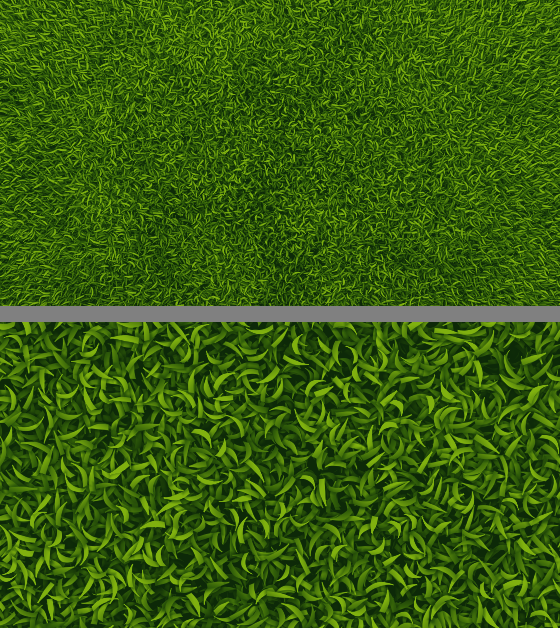
Top, the full canvas; bottom, a detail of the centre.
A Shadertoy shader for this texture:

```glsl
const vec3 DEEP_GREEN = vec3(0.05, 0.16, 0.03);
const vec3 MID_GREEN = vec3(0.19, 0.365, 0.035);
const vec3 LIME_GREEN = vec3(0.46, 0.65, 0.055);

// Lengths are fractions of the canvas height
const int LAYERS = 8;
const float CELL = 0.022;
const float HALF_LENGTH = 0.021;
const float HALF_WIDTH = 0.0030;
const float BEND = 0.007;
const float SHADOW_REACH = 0.005;
const float SHADOW_STRENGTH = 0.32;
const float FAN_CENTRE_Y = 0.43;
const float FAN_STRENGTH = 1.7;

// Tones run from 0 (deep) to 1 (lime)
const float GROUND_TONE = 0.06;
const float LOW_TONE = 0.15;
const float HIGH_TONE = 0.90;
const float TONE_SPREAD = 0.50;
const float TIP_LIGHT = 0.16;
const float EDGE_LIGHT = 0.08;
const float CONTRAST = 1.1;
const float PATCH_SCALE = 5.0;
const float PATCH_STRENGTH = 0.14;
const float TOP_LIGHT = 0.10;
const float TAU = 6.28319;

vec4 hash4(vec2 p) {
    vec4 h = fract(p.xyxy * vec4(0.1031, 0.1030, 0.0973, 0.1099));
    h += dot(h, h.wzxy + 33.33);
    return fract((h.xxyz + h.yzzw) * h.zywx);
}

vec2 direction(float angle) {
    return vec2(cos(angle), sin(angle));
}

float cornerSlope(vec2 corner, vec2 offset) {
    return dot(direction(TAU * hash4(corner + 71.0).x), offset);
}

float gradientNoise(vec2 p) {
    vec2 i = floor(p), f = p - i;
    vec2 u = f * f * f * (f * (f * 6.0 - 15.0) + 10.0);
    vec2 e = vec2(1.0, 0.0);
    float low = mix(cornerSlope(i, f), cornerSlope(i + e, f - e), u.x);
    float high = mix(cornerSlope(i + e.yx, f - e.yx),
                     cornerSlope(i + e.xx, f - e.xx), u.x);
    return mix(low, high, u.y);
}

// Paints one blade and its soft contact shadow over the tone below
float paintBlade(float tone, vec2 offset, vec2 radial, vec4 rnd,
                 float layerTone, float pixel) {
    vec2 axis = normalize(direction(TAU * rnd.z) + FAN_STRENGTH * radial + 0.001);
    float spread = smoothstep(0.0, 0.8, length(radial));
    float halfLength = HALF_LENGTH * mix(0.72, 1.0, spread)
                     * mix(0.6, 1.0, fract(rnd.w * 7.31));
    vec2 q = vec2(dot(offset, axis), dot(offset, vec2(-axis.y, axis.x)));
    float along = clamp(q.x / halfLength, -1.0, 1.0);
    q.y += BEND * (fract(rnd.z * 13.7) - 0.5) * (along * along - 0.3) * 2.0;

    float width = HALF_WIDTH * mix(0.75, 1.15, fract(rnd.w * 23.9))
                * (1.0 - 0.75 * smoothstep(-0.2, 1.0, along));
    float dist = max(abs(q.y) - width, abs(q.x) - halfLength);

    float bladeTone = layerTone + TONE_SPREAD * (rnd.w - 0.5) + TIP_LIGHT * along
                    + EDGE_LIGHT * clamp(q.y / width, -1.0, 1.0);
    tone *= 1.0 - SHADOW_STRENGTH * (1.0 - smoothstep(0.0, SHADOW_REACH, dist));
    float cover = 1.0 - smoothstep(-0.65 * pixel, 0.65 * pixel, dist);
    return mix(tone, bladeTone, cover);
}

vec3 grassColor(float tone) {
    vec3 shade = mix(DEEP_GREEN, MID_GREEN, clamp(tone * 2.0, 0.0, 1.0));
    return mix(shade, LIME_GREEN, clamp(tone * 2.0 - 1.0, 0.0, 1.15));
}

void mainImage(out vec4 fragColor, in vec2 fragCoord) {
    float pixel = 1.0 / iResolution.y;
    vec2 p = fragCoord * pixel;
    vec2 fanCentre = vec2(0.5 * iResolution.x * pixel, FAN_CENTRE_Y);
    float tone = GROUND_TONE;

    // Stack jittered grids of blades from the soil upwards
    for (int layer = 0; layer < LAYERS; layer++) {
        float level = float(layer);
        float layerTone = mix(LOW_TONE, HIGH_TONE, level / float(LAYERS - 1));
        vec2 shift = level * vec2(0.37, 0.61);
        vec2 home = floor(p / CELL + shift);
        for (int y = -1; y <= 1; y++) {
            for (int x = -1; x <= 1; x++) {
                vec2 cell = home + vec2(x, y);
                vec4 rnd = hash4(cell + level * vec2(37.0, 113.0) + 11.0);
                vec2 middle = (cell + rnd.xy - shift) * CELL;
                tone = paintBlade(tone, p - middle, middle - fanCentre, rnd,
                                  layerTone, pixel);
            }
        }
    }

    // Broad patches and light falling off towards the bottom
    tone = 0.5 + CONTRAST * (tone - 0.5);
    tone += PATCH_STRENGTH * gradientNoise(p * PATCH_SCALE) + TOP_LIGHT * (p.y - 0.5);
    fragColor = vec4(grassColor(tone), 1.0);
}
```
